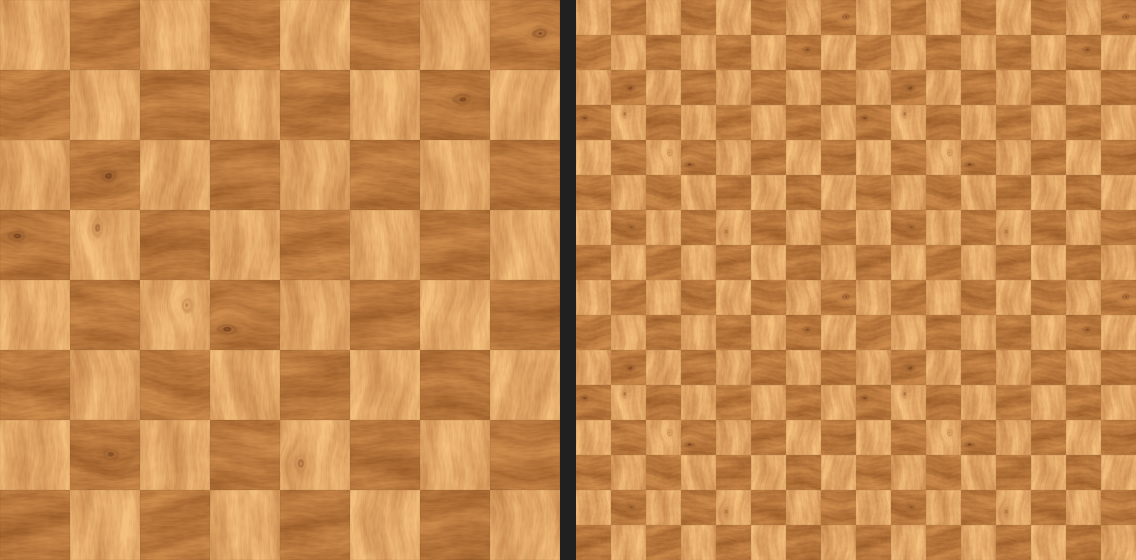
Left, the tile; right, the same tile 2 across and 2 down.
Write a Shadertoy shader that draws this pattern.

```glsl
// Checkered wood floor: eight by eight square tiles, dark ones with grain
// running across and pale ones with grain running up. Grain is layered sines,
// pores are stretched cellular noise, and a few hashed tiles carry a knot.

const float TILES = 8.0;
const float PI = 3.14159;

const vec3 DARK_DEEP = vec3(0.65, 0.40, 0.185);
const vec3 DARK_PALE = vec3(0.785, 0.525, 0.28);
const vec3 DARK_KNOT = vec3(0.42, 0.22, 0.09);
const vec3 LIGHT_DEEP = vec3(0.82, 0.575, 0.335);
const vec3 LIGHT_PALE = vec3(0.94, 0.725, 0.465);
const vec3 LIGHT_KNOT = vec3(0.62, 0.37, 0.18);

float hash(vec2 p) {
    return fract(sin(dot(p, vec2(127.1, 311.7))) * 43758.5);
}

vec2 hash2(vec2 p) {
    return vec2(hash(p), hash(p + 17.3));
}

// Wavy streaks along x, roughly -1 to 1
float layeredSines(vec2 p, float seed) {
    float sum = 0.0;
    float amp = 0.5;
    for (int i = 0; i < 5; i++) {
        float phase = 2.0 * PI * hash(vec2(seed, float(i)));
        p.y += 0.35 * sin(p.x * 1.3 + phase);
        sum += amp * sin(p.y + phase + 1.3 * sin(p.x + 2.0 * phase));
        p *= vec2(1.5, 1.9);
        amp *= 0.68;
    }
    return sum;
}

// Distance to the nearest scattered point
float cellular(vec2 p, float seed) {
    vec2 cell = floor(p);
    float nearest = 2.0;
    for (int y = -1; y <= 1; y++) {
        for (int x = -1; x <= 1; x++) {
            vec2 id = cell + vec2(x, y);
            nearest = min(nearest, distance(p, id + hash2(id + seed)));
        }
    }
    return nearest;
}

// p.x runs along the grain, p.y across it, both 0 to 1 within a tile
vec3 wood(vec2 p, float seed, vec3 deep, vec3 pale, vec3 knotColor) {
    // Knot: grain parts around it
    vec2 fromKnot = p - mix(vec2(0.2), vec2(0.8), hash2(vec2(seed, 5.0)));
    float presence = smoothstep(0.72, 0.95, hash(vec2(seed, 9.0)));
    float swell = presence * exp(-18.0 * dot(fromKnot, fromKnot));
    p.y -= 0.7 * fromKnot.y * swell;

    // Broad streaks, blotches and fine pores
    float grain = layeredSines(p * vec2(2.0, 7.0), seed);
    float blotch = layeredSines(p.yx * vec2(3.0, 4.0), seed + 3.0);
    float pores = 1.0 - smoothstep(0.1, 0.55, cellular(p * vec2(5.0, 30.0), seed));
    float tileShift = hash(vec2(seed, 2.0)) - 0.5;
    float tone = 0.55 + 0.5 * grain + 0.14 * blotch - 0.16 * pores + 0.2 * tileShift;
    vec3 color = mix(deep, pale, clamp(tone, -0.25, 1.15));

    // Ragged knot heart with faint rings
    vec2 heart = fromKnot * vec2(1.0, 1.5) + 0.035 * vec2(blotch, grain);
    float radius = length(heart);
    float rings = 0.65 + 0.35 * sin(radius * 75.0 + 3.0 * grain);
    float knot = presence * rings * exp(-110.0 * radius * radius);
    return mix(color, knotColor, 0.85 * knot);
}

void mainImage(out vec4 fragColor, in vec2 fragCoord) {
    vec2 grid = fragCoord / iResolution.xy * TILES;
    vec2 pixel = TILES / iResolution.xy;
    vec2 id = mod(floor(grid), TILES);
    vec2 local = fract(grid);
    float seed = id.x + id.y * TILES + 1.0;

    vec3 dark = wood(local, seed, DARK_DEEP, DARK_PALE, DARK_KNOT);
    vec3 light = wood(local.yx, seed, LIGHT_DEEP, LIGHT_PALE, LIGHT_KNOT);

    // Smoothed checker: the wave signs flip at every tile edge
    vec2 wave = 2.0 * clamp(sin(PI * grid) / (PI * pixel), -0.5, 0.5);
    vec3 color = mix(dark, light, 0.5 - 0.5 * wave.x * wave.y);

    // Hairline shade along the joints
    vec2 toEdge = min(local, 1.0 - local);
    float joint = 1.0 - smoothstep(0.0, 0.018, min(toEdge.x, toEdge.y));
    color *= 1.0 - 0.05 * joint;

    fragColor = vec4(color, 1.0);
}
```
